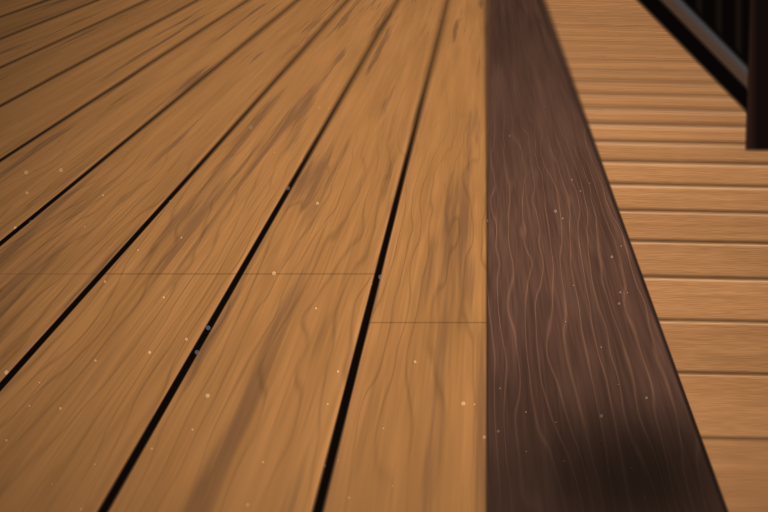
Reproduce this texture procedurally as a WebGL 1 fragment shader.

```glsl
precision highp float;
uniform vec2 u_resolution;

const float HORIZON = 0.303;      // height of the vanishing point above the top edge
const float VANISH_X = 0.951;
const float BOARD_PITCH = 0.322;
const float BORDER_EDGE = -0.361;

float hash(vec2 p) {
  vec3 q = fract(vec3(p.xyx) * 0.1031);
  q += dot(q, q.yzx + 33.33);
  return fract((q.x + q.y) * q.z);
}

float noise(vec2 p) {
  vec2 i = floor(p), f = fract(p);
  f = f * f * (3.0 - 2.0 * f);
  return mix(mix(hash(i), hash(i + vec2(1.0, 0.0)), f.x),
             mix(hash(i + vec2(0.0, 1.0)), hash(i + 1.0), f.x), f.y);
}

float fbm(vec2 p) {
  float sum = 0.0, amp = 0.5;
  for (int i = 0; i < 4; i++) {
    sum += amp * noise(p);
    p = p * 2.03 + 17.1;
    amp *= 0.5;
  }
  return sum;
}

float band(float dist, float halfWidth, float soft) {
  return 1.0 - smoothstep(halfWidth - soft, halfWidth + soft, abs(dist));
}

float below(float edge, float x, float soft) {
  return 1.0 - smoothstep(edge - soft, edge + soft, x);
}

// Thin contour lines of a warped field, like growth rings cut lengthwise
float rings(vec2 p, float count, float thickness) {
  float field = p.x * count + 5.0 * fbm(p * vec2(7.0, 2.2));
  return band(fract(field) - 0.5, thickness, 0.11);
}

// Pale dust flecks, one candidate in each cell
float flecks(vec2 p, float cells, float density) {
  vec2 g = p * cells, id = floor(g);
  vec2 centre = 0.25 + 0.5 * vec2(hash(id + 3.1), hash(id + 8.7));
  float size = 0.05 + 0.15 * hash(id + 5.3);
  return step(1.0 - density, hash(id)) * below(size, length(fract(g) - centre), 0.06);
}

vec3 longBoards(vec2 p, float u, float v, float depth, float blur, float focus) {
  float row = (u - 0.254) / BOARD_PITCH;
  float id = floor(row);
  vec2 g = vec2(u, v + 9.0 * hash(vec2(id + 4.0, 2.0)));
  float streak = fbm(g * vec2(34.0, 3.2));
  float stain = smoothstep(0.54, 0.76, fbm(g * vec2(23.0, 2.1) + 40.0));
  float fine = noise(g * vec2(210.0, 14.0)) - 0.5;
  vec3 col = mix(vec3(0.60, 0.405, 0.225), vec3(0.71, 0.485, 0.28), streak);
  col *= 1.0 + 0.08 * (hash(vec2(id + 9.0, 6.0)) - 0.5) + 0.10 * fine * focus;
  col = mix(col, vec3(0.42, 0.29, 0.20), 0.55 * stain);
  col *= 1.0 - 0.13 * focus * rings(g, 24.0, 0.06);
  // Butt joints across the nearest boards
  float jointY = id < -0.5 ? 0.63 : 0.535;
  float joint = band(p.y - jointY, 0.0012, 0.002) * below(2.0, id, 0.1);
  col *= 1.0 - 0.18 * joint;
  col += 0.20 * focus * flecks(p, 46.0, 0.035);
  // Gaps between boards, with a worn rim and a little debris
  float gap = (row - floor(row + 0.5)) * BOARD_PITCH * depth;
  float open = step(0.1, u);
  float dark = band(gap, 0.0075 * depth, blur + 0.001) * open;
  float strength = mix(0.68, 0.98, smoothstep(0.0, 0.45, p.y));
  col *= 1.0 + 0.10 * band(gap - 0.012 * depth, 0.004 * depth, blur + 0.003) * open;
  col = mix(col, vec3(0.05, 0.03, 0.02), dark * strength);
  col += vec3(0.25, 0.27, 0.30) * dark * focus * flecks(p, 40.0, 0.10);
  return col;
}

vec3 borderBoard(vec2 p, float u, float v, float focus) {
  vec2 g = vec2(u, v);
  float streak = fbm(g * vec2(42.0, 2.8) + 11.0);
  float patches = fbm(p * vec2(7.0, 5.0) + 5.0);
  vec3 col = mix(vec3(0.25, 0.165, 0.125), vec3(0.45, 0.315, 0.25), 0.55 * streak + 0.5 * patches);
  col *= 0.90 + 0.22 * band(p.y - 0.48, 0.14, 0.28);
  col *= 1.0 + 0.18 * focus * (noise(g * vec2(230.0, 18.0)) - 0.5);
  col += vec3(0.12, 0.085, 0.06) * focus * rings(g + 3.0, 38.0, 0.05);
  col += 0.18 * focus * flecks(p, 55.0, 0.04);
  float shade = length((p - vec2(1.23, 0.91)) * vec2(1.0, 1.5));
  return col * (1.0 - 0.38 * below(0.14, shade, 0.12)) * (1.0 - 0.22 * smoothstep(0.75, 1.0, p.y));
}

vec3 crossBoards(vec2 p, float blur, float focus) {
  float depth = p.y - 0.02 * (p.x - 1.37) + HORIZON;
  float row = 1.0 / (depth * 0.106) - 0.12;
  float id = floor(row);
  float seam = (row - floor(row + 0.5)) * 0.106 * depth * depth;
  float grain = fbm(vec2(p.x * 5.0 + id * 7.3, row * 9.0));
  vec3 col = mix(vec3(0.64, 0.435, 0.265), vec3(0.76, 0.53, 0.335), grain);
  col *= 1.0 + 0.07 * (hash(vec2(id, 21.0)) - 0.5);
  col *= 1.0 + 0.10 * focus * (noise(vec2(p.x * 40.0, row * 60.0)) - 0.5);
  float near = smoothstep(0.08, 0.30, p.y);
  col *= 1.0 - mix(0.12, 0.40, near) * band(seam - 0.004, 0.003, blur + 0.002);
  float sheen = near * below(0.74, p.y, 0.06);
  return col + vec3(0.17, 0.18, 0.18) * sheen * band(seam + 0.002, 0.0015, blur + 0.0015);
}

// Railing: black shadow, sloping rail, balusters and corner post
vec3 railing(vec3 col, vec2 p) {
  float slope = p.y - 1.02 * (p.x - 1.245);
  float bars = band(fract(p.x * 26.0) - 0.5, 0.16, 0.16);
  vec3 rail = mix(vec3(0.30, 0.22, 0.17), vec3(0.27, 0.26, 0.26), smoothstep(-0.06, -0.085, slope));
  vec3 shape = mix(vec3(0.03, 0.02, 0.016), vec3(0.09, 0.06, 0.045), bars * below(-0.10, slope, 0.01));
  shape = mix(shape, rail, band(slope + 0.067, 0.022, 0.009));
  col = mix(col, shape, below(0.0, slope, 0.010));
  float post = below(0.293, p.y, 0.006) * smoothstep(-0.005, 0.005, p.x - 1.465 + 0.03 * p.y);
  vec3 postCol = mix(vec3(0.17, 0.105, 0.075), vec3(0.07, 0.042, 0.032), smoothstep(1.458, 1.485, p.x));
  return mix(col, postCol, post);
}

void main() {
  vec2 p = gl_FragCoord.xy / u_resolution.y;
  p.x *= 1.5 * u_resolution.y / u_resolution.x;
  p.y = 1.0 - p.y;
  float pixel = 1.0 / u_resolution.y;
  float depth = p.y + HORIZON;
  float u = (VANISH_X - p.x) / depth;
  float v = 1.0 / depth;
  float blur = pixel + 0.010 * smoothstep(0.45, 0.0, p.y) + 0.003 * smoothstep(0.75, 1.0, p.y);
  float focus = smoothstep(0.12, 0.48, p.y) * (1.0 - 0.65 * smoothstep(0.7, 1.0, p.y));

  vec3 col = longBoards(p, u, v, depth, blur, focus);
  vec3 border = borderBoard(p, u, v, focus);
  float rightEdge = (u - BORDER_EDGE) * depth;
  vec3 cross = crossBoards(p, blur, focus);
  border = mix(border, cross, below(0.0, rightEdge, blur));
  border *= 1.0 - 0.5 * band(rightEdge - 0.003, 0.003, blur + 0.002);
  col = mix(col, border, smoothstep(-blur, blur, p.x - VANISH_X));
  col *= 1.0 - 0.35 * band(p.x - VANISH_X, 0.002, blur + 0.001);

  // Lens falloff, strongest towards the far left
  vec2 away = (p - vec2(0.88, 0.48)) * vec2(0.85, 0.95);
  col *= 1.06 - 0.42 * dot(away, away);
  col *= 1.0 - 0.20 * below(0.25, p.x + 0.8 * p.y, 0.35);
  gl_FragColor = vec4(railing(col, p), 1.0);
}
```
